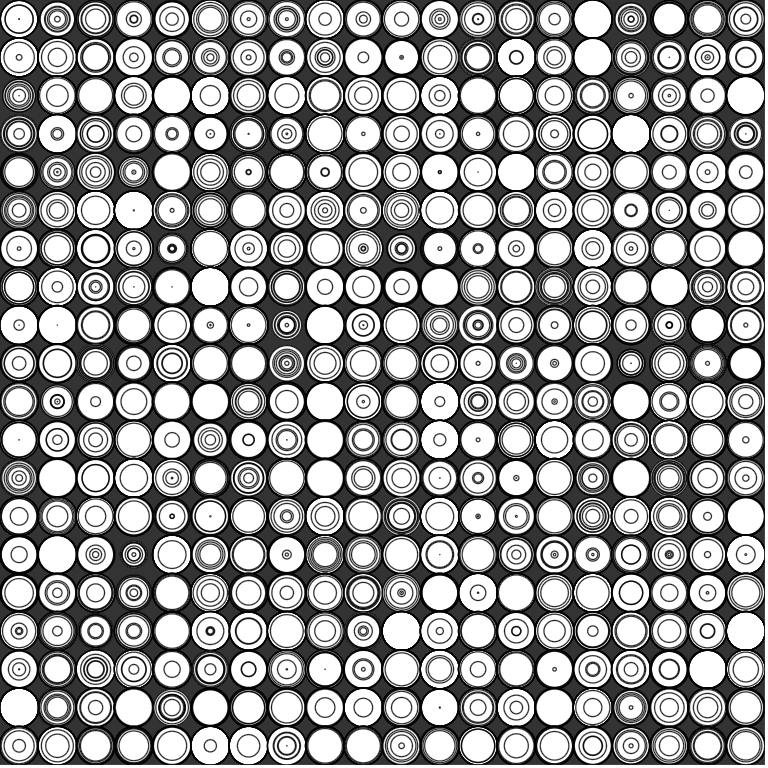
This pattern is drawn by a WebGL 1 fragment shader. Its source:

```glsl
precision highp float;

// Draws a 20 by 20 grid of white discs with black outlines on dark grey.
// Each disc holds concentric rings: every ring lies a random share of the way
// from the last one to the rim, so the lines crowd into a dark outer edge.

uniform vec2 u_resolution;

const float CELLS = 20.0;
const float PITCH = 0.0498;       // cell size as a share of the canvas
const float RIM_RADIUS = 0.512;   // in cells, so neighbours overlap slightly
const float HALF_LINE = 0.0135;   // half the outline width, in cells
const float SOFTNESS = 1.35;      // width of smoothed edges, in pixels
const float SPARSE = 0.6;         // step exponent of the emptiest discs
const float DENSE = 1.9;          // step exponent of the fullest discs
const int RINGS = 8;

const vec3 BACKGROUND = vec3(0.2);
const vec3 PAPER = vec3(1.0);
const vec3 INK = vec3(0.0);

// Random value from 0 to 1 for a cell and a layer.
float hash(vec2 cell, float layer) {
  float seed = dot(vec3(cell, layer), vec3(12.989, 78.233, 37.719));
  return fract(sin(seed) * 43758.5);
}

// Smoothed coverage of a shape from its signed distance.
float coverage(float dist, float blur) {
  return clamp(0.5 - dist / blur, 0.0, 1.0);
}

// Paints the ringed disc of one cell over the colour below it.
vec3 paintDisc(vec3 below, vec2 grid, vec2 cell, float blur) {
  float dist = length(grid - cell - 0.5);
  float density = mix(SPARSE, DENSE, hash(cell, float(RINGS)));
  float radius = 0.0;
  float clear = 1.0;
  for (int i = 0; i < RINGS; i++) {
    float stride = pow(hash(cell, float(i)) + 0.0001, density);
    radius = mix(radius, RIM_RADIUS, min(stride, 1.0));
    clear *= 1.0 - coverage(abs(dist - radius) - HALF_LINE, blur);
  }
  vec3 color = mix(below, PAPER, coverage(dist - radius, blur));
  return mix(INK, color, clear);
}

// True for cells that belong to the grid.
bool insideGrid(vec2 cell) {
  return min(cell.x, cell.y) > -0.5 && max(cell.x, cell.y) < CELLS - 0.5;
}

void main() {
  // Grid coordinates, counted from the upper left corner.
  float side = min(u_resolution.x, u_resolution.y);
  vec2 fromTop = vec2(gl_FragCoord.x, u_resolution.y - gl_FragCoord.y);
  float pixel = 1.0 / (side * PITCH);
  vec2 grid = fromTop * pixel;

  // The four nearest discs, later cells over earlier ones.
  vec2 first = floor(grid - 0.5);
  vec3 color = BACKGROUND;
  for (int row = 0; row < 2; row++) {
    for (int column = 0; column < 2; column++) {
      vec2 cell = first + vec2(float(column), float(row));
      if (insideGrid(cell)) {
        color = paintDisc(color, grid, cell, pixel * SOFTNESS);
      }
    }
  }

  // Bare paper in the narrow margin past the last row and column.
  float margin = coverage(CELLS - max(grid.x, grid.y), pixel);
  gl_FragColor = vec4(mix(color, PAPER, margin), 1.0);
}
```
